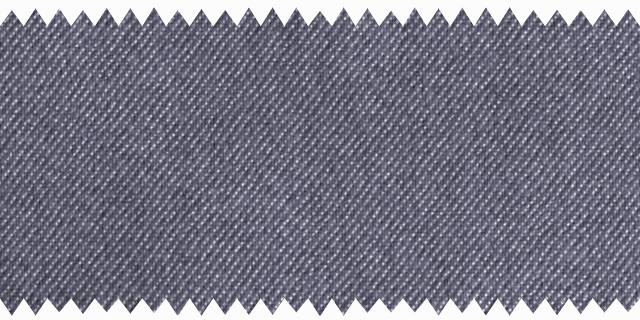
This texture is drawn by a Shadertoy shader. Its source:

```glsl
// Strip of blue-grey twill denim with zigzag pinked edges on white.

#define TEETH 27.0                   // zigzag teeth across
#define THREADS vec2(210.0, 82.0)    // warp threads across, weft rows down
#define TWILL 3.0                    // threads per diagonal repeat
#define TOP_EDGE vec2(0.972, 0.918)  // tooth tip and notch heights
#define LOW_EDGE vec2(0.018, 0.068)
#define TIP_JITTER 0.014
#define WOBBLE 0.9                   // thread drift, in threads
#define GRAIN 0.30
#define PAPER vec3(0.99)
#define WARP_DARK vec3(0.15, 0.15, 0.21)
#define WARP_LIGHT vec3(0.50, 0.50, 0.58)
#define WEFT vec3(0.87, 0.88, 0.89)

float hash(vec2 p) {
    return fract(sin(dot(p, vec2(127.1, 311.7))) * 43758.5453);
}

float noise(vec2 p) {
    vec2 i = floor(p), f = fract(p);
    f = f * f * (3.0 - 2.0 * f);
    return mix(mix(hash(i), hash(i + vec2(1, 0)), f.x),
               mix(hash(i + vec2(0, 1)), hash(i + vec2(1, 1)), f.x), f.y);
}

// Pale weft showing between the warp floats, as soft slanted spots
float weftSpots(vec2 p) {
    vec2 cell = floor(p);
    float spots = 0.0;
    for (int j = -1; j <= 1; j++)
    for (int i = -1; i <= 1; i++) {
        vec2 id = cell + vec2(i, j);
        if (mod(id.x - id.y, TWILL) > 0.5) continue;
        vec2 jitter = vec2(hash(id + 3.7), hash(id + 9.2)) - 0.5;
        vec2 d = p - id - 0.5 - 0.3 * jitter;
        d.x -= 0.25 * d.y;
        float strength = mix(0.55, 1.1, hash(id));
        spots += strength * exp(-dot(d * d, vec2(4.5, 6.5)));
    }
    return min(spots, 1.0);
}

vec3 denim(vec2 uv) {
    vec2 drift = vec2(noise(uv * vec2(14, 7)), noise(uv * vec2(12, 8) + 40.0));
    vec2 p = uv * THREADS + WOBBLE * (drift - 0.5);

    // Warp: rounded threads, slubs and fine fibre
    float ridge = 0.10 * cos(6.28318 * (p.x - 0.5));
    float slub = noise(p * vec2(1.0, 0.6)) - 0.5;
    float fibre = noise(p * vec2(1.7, 2.3) + 17.0) - 0.5;
    float tone = 0.50 + ridge + GRAIN * (slub + 1.3 * fibre);

    // Shadow along the lower right of each spot
    tone -= 0.28 * weftSpots(p + vec2(-0.75, 0.45));
    vec3 cloth = mix(WARP_DARK, WARP_LIGHT, clamp(tone + 0.08, 0.0, 1.2));
    cloth = mix(cloth, WEFT, weftSpots(p) * (0.85 + 0.5 * fibre));

    // Broad fading and faint vertical streaks
    float fade = noise(uv * vec2(5, 3) + 8.0) - 0.5;
    float streak = noise(vec2(uv.x * 45.0, uv.y * 2.0)) - 0.5;
    return cloth * (1.0 + 0.10 * fade + 0.07 * streak + 0.06 * (uv.x - 0.5));
}

// Height of a zigzag edge; each tip varies a little
float zigzag(float x, vec2 edge, float seed) {
    float t = x * TEETH;
    float fromTip = 2.0 * abs(fract(t) - 0.5);
    float wear = TIP_JITTER * (hash(vec2(floor(t), seed)) - 0.5);
    return mix(edge.x + wear, edge.y, fromTip);
}

void mainImage(out vec4 fragColor, in vec2 fragCoord) {
    vec2 uv = fragCoord / iResolution.xy;
    float top = zigzag(uv.x, TOP_EDGE, 1.0);
    float low = zigzag(uv.x, LOW_EDGE, 2.0);
    float inside = min(top - uv.y, uv.y - low);
    float soft = 0.9 / iResolution.y;
    float cover = smoothstep(-soft, soft, inside);
    fragColor = vec4(mix(PAPER, denim(uv), cover), 1.0);
}
```
